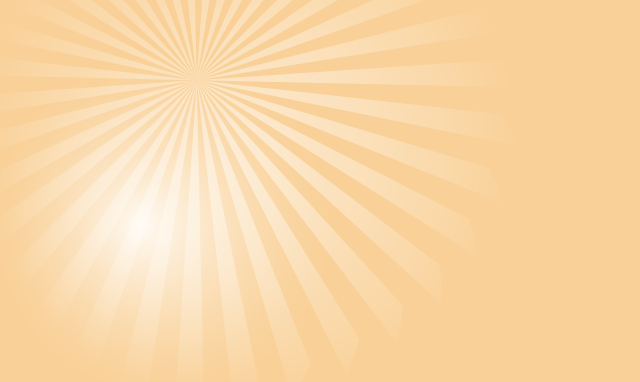
Reproduce this background procedurally as a Shadertoy shader.

```glsl
// A sunburst of pale rays on warm apricot, with a soft white glow below its hub.
// Rays come from repeating the polar angle; two radial falloffs set the opacity
// of the rays and of the glow, which are layered as white over a flat base.

#define BASE_COLOR vec3(0.976, 0.818, 0.596)
#define HUB vec2(0.515, 0.790)
#define RAY_COUNT 35.0
#define RAY_PHASE 0.0227
#define RAY_OPACITY 0.50
#define RAY_LENGTH vec2(0.800, 0.866)
#define FADE_CENTER vec2(0.644, 0.629)
#define FADE_RADIUS 0.71
#define GLOW_FOCUS vec2(0.365, 0.410)
#define GLOW_SHIFT vec2(0.065, 0.0)
#define GLOW_RADIUS 0.448
#define GLOW_OPACITY 0.92

const float TAU = 6.2831853;

// Coverage of a shape from its signed inner distance
float coverage(float inside, float pixel) {
    return clamp(inside / pixel + 0.5, 0.0, 1.0);
}

// Alternating wedges around the hub, each ended by a slanted cut
float rayMask(vec2 p, float pixel) {
    vec2 d = p - HUB;
    float radius = length(d);
    float period = TAU / RAY_COUNT;
    float angle = atan(-d.y, d.x + 1e-6) + RAY_PHASE;
    float cell = fract(angle / period + 0.5) - 0.5;
    float sides = (0.25 - abs(cell)) * period * radius;
    float across = clamp(cell * 2.0 + 0.5, 0.0, 1.0);
    float tip = mix(RAY_LENGTH.x, RAY_LENGTH.y, across) - radius;
    return coverage(sides, pixel) * coverage(tip, pixel);
}

// Ray opacity falls off inside its own circle
float rayFade(vec2 p) {
    float q = min(length(p - FADE_CENTER) / FADE_RADIUS, 1.0);
    return RAY_OPACITY * (1.0 - pow(q, 1.4));
}

// Glow whose bright focus sits off the middle of its outer circle
float glow(vec2 p) {
    vec2 d = p - GLOW_FOCUS;
    float dist = length(d);
    float reach = GLOW_RADIUS + dot(d, GLOW_SHIFT) / max(dist, 1e-4);
    return GLOW_OPACITY * pow(max(1.0 - dist / reach, 0.0), 1.5);
}

void mainImage(out vec4 fragColor, in vec2 fragCoord) {
    float pixel = 1.0 / iResolution.y;
    vec2 p = fragCoord * pixel;

    // Layer both white veils over the base
    float rays = rayMask(p, pixel) * rayFade(p);
    float white = 1.0 - (1.0 - rays) * (1.0 - glow(p));
    fragColor = vec4(mix(BASE_COLOR, vec3(1.0, 0.995, 0.985), white), 1.0);
}
```
